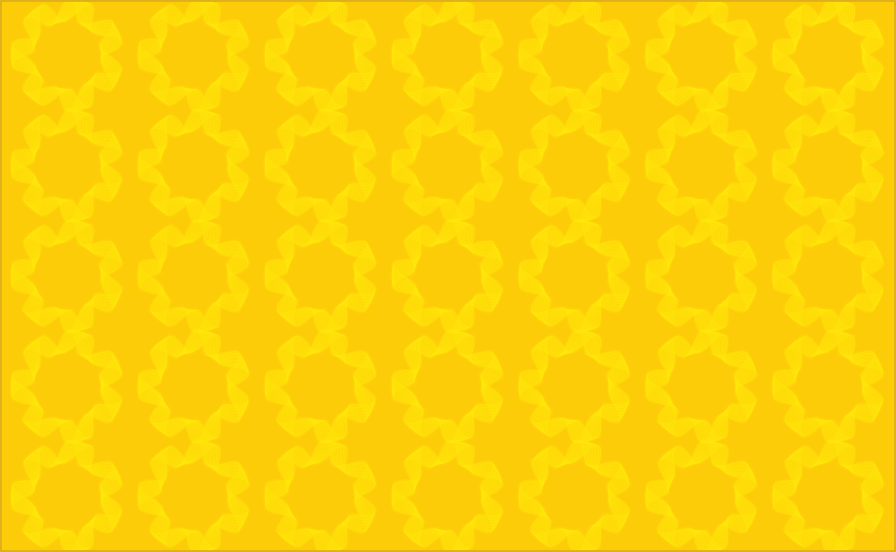
Write a Shadertoy shader that draws this pattern.

```glsl
// Pale guilloche rings of twisted seven-lobed ribbon in a 7 by 5 grid on golden yellow.
#define COLUMNS 7.0
#define ROWS 5.0
#define PITCH vec2(0.2299, 0.2)   // grid spacing, in canvas heights
#define LOBES 7.0
#define STRANDS 12
#define RING_RADIUS 0.0815
#define WAVE_HEIGHT 0.0195
#define PHASE_SPAN 2.7            // how far the strands fan out along the wave
#define TIP_ANGLE 0.47
#define LEAN 0.45                 // sharpens and tilts the outer tips
#define LINE_WIDTH 0.0021
#define BORDER_WIDTH 0.0032

const vec3 GOLD   = vec3(0.99, 0.80, 0.03);
const vec3 LEMON  = vec3(1.00, 0.91, 0.035);
const vec3 BORDER = vec3(0.87, 0.69, 0.11);

// Sine-free hash of a cell index
float hash(vec2 cell) {
    vec3 q = fract(cell.xyx * 0.1031);
    q += dot(q, q.yzx + 33.33);
    return fract((q.x + q.y) * q.z);
}

// Opacity of one ring; p is measured from its centre
float ribbonRing(vec2 p, float pixel) {
    float radius = max(length(p), 0.001);
    if (abs(radius - RING_RADIUS) > WAVE_HEIGHT + 0.008) return 0.0;

    float turn = LOBES * (atan(p.y, p.x) - TIP_ANGLE);
    float soft = max(pixel, LINE_WIDTH);
    float clearPart = 1.0;
    float nearest = 1.0;

    for (int i = 0; i < STRANDS; i++) {
        float t = float(i) / float(STRANDS - 1) - 0.5;
        float wave = turn + t * PHASE_SPAN;
        float phase = wave + LEAN * sin(wave + 0.7);
        float strand = RING_RADIUS + WAVE_HEIGHT * cos(phase);

        // Divide by the slope so that steep strands keep their width
        float slope = WAVE_HEIGHT * LOBES * sin(phase)
                    * (1.0 + LEAN * cos(wave + 0.7)) / radius;
        float d = abs(radius - strand) / sqrt(1.0 + slope * slope);

        float line = (1.0 - smoothstep(0.0, soft, d)) * LINE_WIDTH / soft;
        clearPart *= 1.0 - 0.55 * line;
        nearest = min(nearest, d);
    }

    // Faint glow that fills the ribbon between the strands
    float body = 0.27 * (1.0 - smoothstep(0.001, 0.0055, nearest));
    return 1.0 - clearPart * (1.0 - body);
}

void mainImage(out vec4 fragColor, in vec2 fragCoord) {
    float pixel = 1.0 / iResolution.y;
    vec2 uv = fragCoord * pixel;
    vec2 size = iResolution.xy * pixel;

    // Cell indices run outwards from the middle ring
    vec2 grid = (uv - 0.5 * size) / PITCH;
    vec2 limit = 0.5 * (vec2(COLUMNS, ROWS) - 1.0);
    vec2 cell = clamp(round(grid), -limit, limit);
    float side = grid.y < cell.y ? -1.0 : 1.0;

    // The ring here and its nearest vertical neighbour, whose tips overlap
    float clearPart = 1.0;
    for (int i = 0; i < 2; i++) {
        vec2 id = cell + vec2(0.0, side * float(i));
        if (abs(id.y) > limit.y) continue;
        float strength = mix(0.9, 1.0, hash(id + 20.0));
        clearPart *= 1.0 - strength * ribbonRing((grid - id) * PITCH, pixel);
    }
    vec3 color = mix(GOLD, LEMON, 1.0 - clearPart);

    // Thin frame along the canvas edge
    vec2 inset = min(uv, size - uv);
    float edge = min(inset.x, inset.y);
    float frame = 1.0 - smoothstep(-0.5 * pixel, 0.5 * pixel, edge - BORDER_WIDTH);
    color = mix(color, BORDER, frame);

    fragColor = vec4(color, 1.0);
}
```
